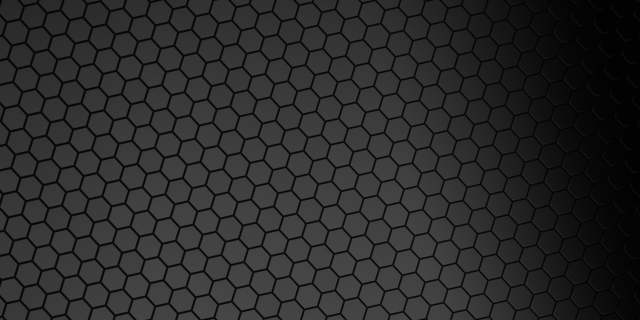
A WebGL 2 fragment shader for this pattern:

```glsl
#version 300 es
precision highp float;
// Tilted mesh of charcoal hexagon tiles with black gaps, fading to black at the right.

uniform vec2 u_resolution;
out vec4 fragColor;

float hash(vec2 cell) {
    return fract(sin(dot(cell, vec2(127.1, 311.7))) * 4375.85);
}

// Offset from the centre of the nearest hexagon; centres are one unit apart.
vec2 hexOffset(vec2 p) {
    vec2 period = vec2(1.0, sqrt(3.0));
    vec2 a = mod(p + 0.5 * period, period) - 0.5 * period;
    vec2 b = mod(p, period) - 0.5 * period;
    return dot(a, a) < dot(b, b) ? a : b;
}

// Distance to the hexagon border, positive inside.
float hexBorder(vec2 q) {
    q = abs(q);
    return 0.5 - max(q.x, dot(q, vec2(0.5, 0.8660)));
}

// Soft light from the lower middle, dimmed at the left and lost at the right.
float lighting(vec2 uv) {
    float vertical = 0.26 - 0.08 * uv.y * uv.y;
    float left = mix(0.83, 1.0, smoothstep(0.0, 0.6, uv.x));
    float right = 1.0 - smoothstep(1.28, 2.1, uv.x + 0.2 * uv.y);
    return vertical * left * right + 0.008;
}

void main() {
    vec2 uv = gl_FragCoord.xy / u_resolution.y;

    // Tilted hexagonal grid
    float spacing = 0.0745;
    float tilt = radians(-17.3);
    vec2 axis = vec2(cos(tilt), sin(tilt));
    vec2 d = (uv - vec2(0.991, 0.538)) / spacing;
    vec2 p = vec2(dot(d, axis), dot(d, vec2(-axis.y, axis.x)));
    vec2 q = hexOffset(p);
    vec2 cell = floor((p - q) * vec2(2.0, 1.1547) + 0.5);
    float border = hexBorder(q);

    // Tile face: faint change between tiles and a slight slope of light
    float pixel = 1.0 / (u_resolution.y * spacing);
    float light = lighting(uv);
    float face = light * (1.0 + 0.05 * (hash(cell) - 0.5) - 0.05 * q.y);

    // Gaps, a little wider at the left
    float halfGap = mix(0.046, 0.032, smoothstep(0.0, 1.8, uv.x));
    float soft = 0.012 + 0.5 * pixel;
    float tile = smoothstep(halfGap - soft, halfGap + soft, border);
    float shade = mix(light * 0.1 + 0.008, face, tile);

    // Faint lit rims in the dim part
    float rim = 1.0 - smoothstep(0.0, 0.02 + pixel, abs(border - halfGap - 0.02));
    float facing = smoothstep(0.1, 0.45, dot(q, vec2(-0.5, -0.8660)));
    shade += 0.04 * rim * facing * smoothstep(1.4, 1.75, uv.x);

    fragColor = vec4(vec3(shade), 1.0);
}
```
